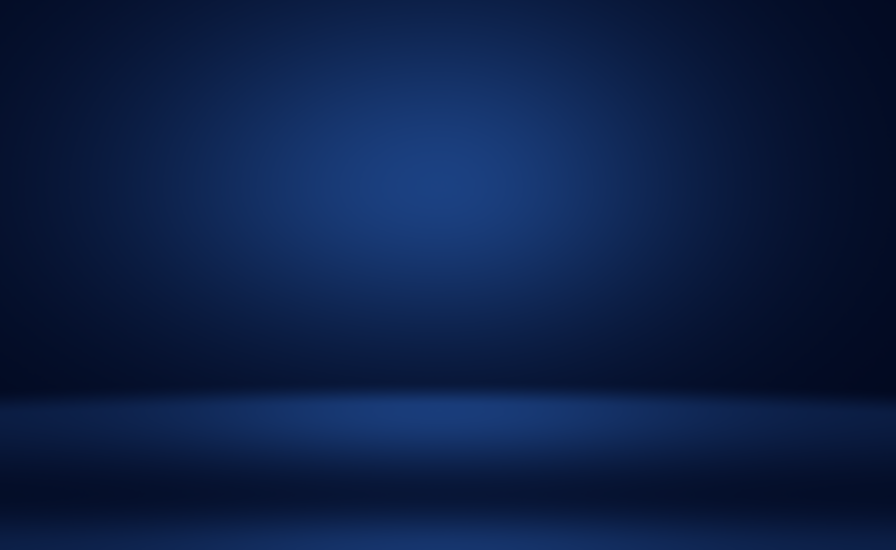
A Shadertoy shader for this background:

```glsl
// Dark blue studio backdrop: a soft glow on the wall above a two-level floor.

#define SHADOW_COLOR vec3(0.006, 0.032, 0.120)
#define LIGHT_COLOR  vec3(0.108, 0.255, 0.510)
#define GLOW_CENTER  vec2(0.490, 0.660)
#define GLOW_LEFT    0.355
#define GLOW_RIGHT   0.300
#define GLOW_UP      0.365
#define GLOW_DOWN    0.305
#define HORIZON      0.292
#define LEDGE        0.100
#define GRAIN        0.004

vec2 hashGradient(vec2 cell) {
    float angle = 6.2832 * fract(sin(dot(cell, vec2(127.1, 311.7))) * 4375.85);
    return vec2(cos(angle), sin(angle));
}

float gradientNoise(vec2 p) {
    vec2 i = floor(p), f = p - i;
    vec2 u = f * f * f * (f * (f * 6.0 - 15.0) + 10.0);
    vec2 e = vec2(0.0, 1.0);
    float low = mix(dot(hashGradient(i), f),
                    dot(hashGradient(i + e.yx), f - e.yx), u.x);
    float high = mix(dot(hashGradient(i + e.xy), f - e.xy),
                     dot(hashGradient(i + e.yy), f - e.yy), u.x);
    return mix(low, high, u.y);
}

// Elliptical glow with a different reach on each side
float wallLight(vec2 uv) {
    vec2 d = uv - GLOW_CENTER;
    vec2 reach = vec2(d.x < 0.0 ? GLOW_LEFT : GLOW_RIGHT,
                      d.y < 0.0 ? GLOW_DOWN : GLOW_UP);
    return exp(-pow(length(d / reach), 1.8));
}

// Bright back edge fading toward the ledge, then a second rise in front
float floorLight(vec2 uv) {
    float dx = uv.x - GLOW_CENTER.x;
    float spread = exp(-dx * dx / 0.085);
    float back = mix(0.24, 0.92, smoothstep(LEDGE, 0.25, uv.y));
    float front = mix(0.24, 0.80, smoothstep(LEDGE, 0.0, uv.y));
    float depth = uv.y > LEDGE ? back : front;
    float sides = uv.y > LEDGE ? 0.36 : mix(0.36, 0.48, smoothstep(LEDGE, 0.0, uv.y));
    return depth * mix(sides, 1.0, spread);
}

void mainImage(out vec4 fragColor, in vec2 fragCoord) {
    vec2 uv = fragCoord / iResolution.xy;

    // Gently bowed, blurred seam between wall and floor
    float dx = uv.x - GLOW_CENTER.x;
    float seam = HORIZON - 0.06 * dx * dx;
    float onFloor = smoothstep(seam + 0.016, seam - 0.032, uv.y);
    float light = mix(wallLight(uv), floorLight(uv), onFloor);

    // Faint grain softens the banding
    light += GRAIN * gradientNoise(uv * vec2(260.0, 160.0));
    fragColor = vec4(mix(SHADOW_COLOR, LIGHT_COLOR, clamp(light, 0.0, 1.0)), 1.0);
}
```
